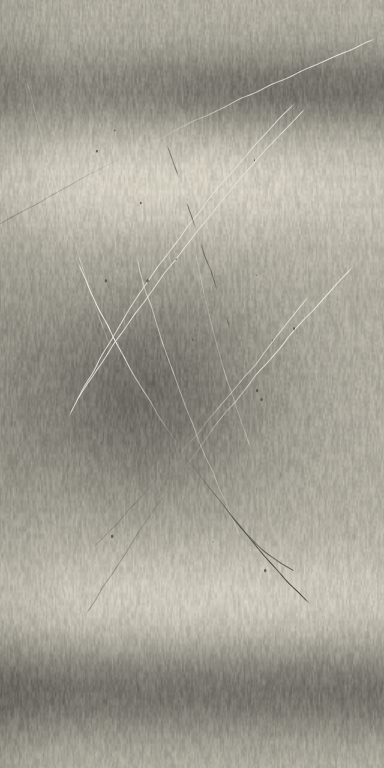
This texture is drawn by a Shadertoy shader. Its source:

```glsl
// Brushed steel sheet with soft dark and bright reflections, fine vertical grain,
// long bowed scratches and a few pits. Layers of stretched value noise make the
// grain; each scratch is a parabola over a chord, drawn by its distance.

const vec3 STEEL_TINT = vec3(1.0, 0.979, 0.912);
const vec3 SCRATCH_LIGHT = vec3(0.90, 0.89, 0.86);
const vec3 SCRATCH_DARK = vec3(0.28, 0.27, 0.24);
const int SCRATCHES = 11;
const int PITS = 16;

// Chord of each scratch: start xy, end xy (canvas width = 1)
const vec4 CHORDS[SCRATCHES] = vec4[](
    vec4(-0.02, 1.404, 0.98, 1.899),
    vec4(0.178, 0.912, 0.770, 1.733),
    vec4(0.198, 0.952, 0.797, 1.720),
    vec4(0.222, 0.395, 0.922, 1.308),
    vec4(0.242, 0.572, 0.805, 1.230),
    vec4(0.070, 1.789, 0.286, 1.102),
    vec4(0.200, 1.32, 0.808, 0.425),
    vec4(0.355, 1.328, 0.630, 0.597),
    vec4(0.594, 0.667, 0.765, 0.512),
    vec4(0.474, 1.828, 0.655, 0.831),
    vec4(0.43, 1.635, 0.794, 0.586));

// Bow, tone at the start, tone at the end (positive is light), share of gaps
const vec4 STYLES[SCRATCHES] = vec4[](
    vec4(0.018, -0.35, 1.15, 0.1),
    vec4(0.040, 1.0, 0.9, 0.0),
    vec4(0.026, 1.0, 0.9, 0.0),
    vec4(0.032, -0.4, 1.15, 0.0),
    vec4(-0.012, -0.3, 1.0, 0.1),
    vec4(-0.010, 0.4, 0.5, 0.5),
    vec4(-0.050, 1.2, -1.0, 0.0),
    vec4(-0.015, 0.85, 0.45, 0.2),
    vec4(-0.012, -0.6, -0.9, 0.0),
    vec4(-0.050, 0.15, 0.6, 0.4),
    vec4(0.0, -0.6, -0.7, 1.0));

float hash(vec2 p) {
    return fract(sin(dot(p, vec2(127.1, 311.7))) * 43758.5453);
}

float noise(vec2 p) {
    vec2 cell = floor(p), f = fract(p);
    f = f * f * (3.0 - 2.0 * f);
    float low = mix(hash(cell), hash(cell + vec2(1, 0)), f.x);
    float high = mix(hash(cell + vec2(0, 1)), hash(cell + vec2(1, 1)), f.x);
    return mix(low, high, f.y);
}

float band(float x, float centre, float width) {
    float d = (x - centre) / width;
    return exp(-d * d);
}

// Broad reflections across the sheet
float reflections(vec2 p) {
    float tone = 0.693;
    tone -= 0.24 * band(p.y, 1.765, 0.11) * mix(0.6, 1.0, smoothstep(0.0, 0.8, p.x));
    tone += 0.14 * band(p.y, 1.52, 0.15) * mix(0.55, 1.0, band(p.x, 0.4, 0.45));
    tone -= 0.25 * band(p.x, 0.36, 0.36) * band(p.y, 0.97, 0.29);
    tone += 0.12 * band(p.y, 0.44, 0.14) * mix(0.6, 1.0, band(p.x, 0.5, 0.45));
    tone -= 0.235 * band(p.y, 0.20, 0.125);
    tone -= 0.05 * band(p.x, 0.0, 0.12);
    return tone;
}

// Short vertical brush marks, centred on zero
float grain(vec2 p) {
    float fine = noise(p * vec2(256.0, 58.0)) - 0.5;
    float medium = noise(p * vec2(170.0, 28.0) + 37.0) - 0.5;
    float speckle = noise(p * vec2(290.0, 150.0) + 91.0) - 0.5;
    return 0.088 * fine + 0.03 * medium + 0.05 * speckle;
}

// Signed strength of one scratch at p
float scratch(vec2 p, vec4 chord, vec4 style, float pixel) {
    vec2 span = chord.zw - chord.xy, q = p - chord.xy;
    float len = length(span);
    vec2 dir = span / len;
    float t = dot(q, dir) / len;
    float slope = 4.0 * style.x * (1.0 - 2.0 * t) / len;
    float wobble = 0.004 * (noise(vec2(t * len * 22.0, chord.x * 90.0)) - 0.5);
    float offset = dot(q, vec2(-dir.y, dir.x)) - 4.0 * style.x * t * (1.0 - t) - wobble;
    float d = abs(offset) / sqrt(1.0 + slope * slope);
    float line = 1.0 - smoothstep(0.0, 0.0009 + 0.75 * pixel, d);
    float ends = smoothstep(0.0, 0.02, t) * smoothstep(1.0, 0.98, t);
    float wear = mix(0.7, 1.0, noise(vec2(t * len * 90.0, chord.y * 50.0)));
    float dashes = smoothstep(0.5, 0.7, noise(vec2(t * len * 26.0, chord.z * 70.0)));
    wear *= mix(1.0, dashes, style.w);
    return line * ends * wear * mix(style.y, style.z, smoothstep(0.1, 0.9, t));
}

// Small dark dent at a random place
float pit(vec2 p, float id, float pixel) {
    vec2 centre = vec2(mix(0.25, 0.85, hash(vec2(id, 3.0))), mix(0.5, 1.7, hash(vec2(id, 8.0))));
    float radius = mix(0.001, 0.0034, hash(vec2(id, 5.0)));
    float d = length((p - centre) * vec2(1.0, 0.75));
    return 0.75 * (1.0 - smoothstep(radius - pixel * 0.5, radius + pixel * 0.5, d));
}

void mainImage(out vec4 fragColor, in vec2 fragCoord) {
    float pixel = 1.0 / iResolution.x;
    vec2 p = fragCoord * pixel;
    vec3 colour = STEEL_TINT * (reflections(p) + grain(p));

    for (int i = 0; i < SCRATCHES; i++) {
        float s = scratch(p, CHORDS[i], STYLES[i], pixel);
        colour = mix(colour, s > 0.0 ? SCRATCH_LIGHT : SCRATCH_DARK, min(abs(s), 1.0));
    }
    for (int i = 0; i < PITS; i++)
        colour = mix(colour, SCRATCH_DARK, pit(p, float(i), pixel));

    fragColor = vec4(clamp(colour, 0.0, 1.0), 1.0);
}
```
